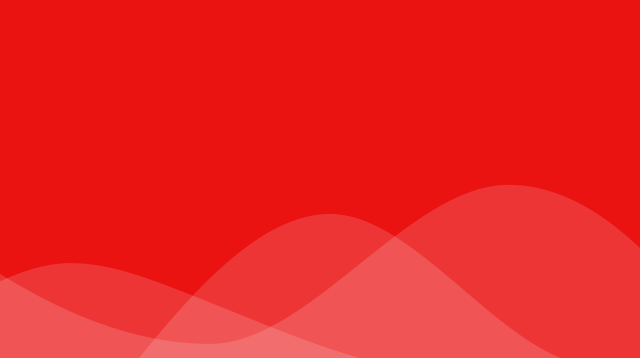
This background is drawn by a Shadertoy shader. Its source:

```glsl
// Three translucent white hills overlapping on a flat red field.
// Each crest is a chain of cubic Hermite spans; every layer lightens
// what lies beneath it, so overlaps grow paler.

// Height of a span between two knots (x, height, slope), straight beyond them.
float span(float x, vec3 a, vec3 b) {
    float width = b.x - a.x;
    float t = clamp((x - a.x) / width, 0.0, 1.0);
    float s = 1.0 - t;
    float height = mix(a.y, b.y, t * t * (3.0 - 2.0 * t))
                 + width * t * s * (s * a.z - t * b.z);
    return height + a.z * min(x - a.x, 0.0) + b.z * max(x - b.x, 0.0);
}

// Low hill at the left, with a long descending slope.
float leftHill(float x) {
    vec3 crest = vec3(0.1107, 0.265, 0.0);
    vec3 flank = vec3(0.3008, 0.1744, -0.697);
    if (x < crest.x) return span(x, vec3(0.0, 0.214, 0.82), crest);
    if (x < flank.x) return span(x, crest, flank);
    return span(x, flank, vec3(0.5625, 0.0, -0.5));
}

// Rounded hill in the middle.
float middleHill(float x) {
    vec3 crest = vec3(0.5156, 0.4023, 0.0);
    if (x < crest.x) return span(x, vec3(0.2174, 0.0, 2.232), crest);
    return span(x, crest, vec3(0.8763, 0.0, -0.714));
}

// Wide wave: a shallow valley rising to the tall crest at the right.
float rightWave(float x) {
    vec3 valley = vec3(0.3281, 0.0395, 0.0);
    vec3 crest = vec3(0.7943, 0.4837, 0.0);
    if (x < valley.x) return span(x, vec3(0.0, 0.2349, -1.107), valley);
    if (x < crest.x) return span(x, valley, crest);
    return span(x, crest, vec3(1.0, 0.307, -1.7));
}

// Antialiased coverage below a crest; depth is positive inside.
float coverage(float depth) {
    float pixel = length(vec2(dFdx(depth), dFdy(depth)));
    return clamp(0.5 + depth / max(pixel, 1e-5), 0.0, 1.0);
}

void mainImage(out vec4 fragColor, in vec2 fragCoord) {
    vec2 uv = fragCoord / iResolution.xy;
    vec3 heights = vec3(leftHill(uv.x), middleHill(uv.x), rightWave(uv.x));

    // Stack the layers as equal white veils over the red field.
    vec3 color = vec3(0.92, 0.07, 0.07);
    for (int i = 0; i < 3; i++) {
        color = mix(color, vec3(1.0), 0.15 * coverage(heights[i] - uv.y));
    }
    fragColor = vec4(color, 1.0);
}
```
